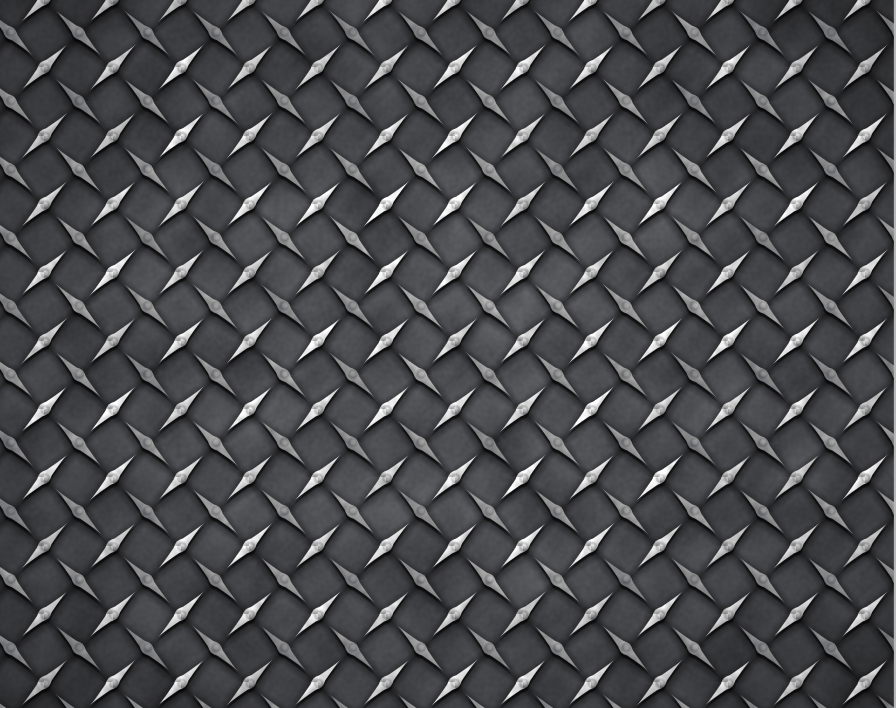
A Shadertoy shader for this texture:

```glsl
// Dark steel tread plate: bright and dull diagonal lugs on worn, mottled metal.

const float PERIOD = 0.0763;               // lug spacing, in canvas widths
const vec2 FIRST_LUG = vec2(0.0495, 0.0285);
const float HALF_LENGTH = 0.435;           // lug sizes, in cells
const float HALF_WIDTH = 0.076;
const vec3 STEEL_TINT = vec3(0.985, 0.995, 1.05);
const vec3 EDGE_GREY = vec3(0.72);

vec2 hash2(vec2 p) {
    vec3 q = fract(p.xyx * vec3(0.1031, 0.1030, 0.0973));
    q += dot(q, q.yzx + 33.33);
    return fract((q.xx + q.yz) * q.zy);
}

float gradientNoise(vec2 p) {
    vec2 i = floor(p), f = fract(p);
    vec2 s = f * f * f * (f * (f * 6.0 - 15.0) + 10.0);
    vec2 o = vec2(0.0, 1.0);
    float a = dot(hash2(i) * 2.0 - 1.0, f);
    float b = dot(hash2(i + o.yx) * 2.0 - 1.0, f - o.yx);
    float c = dot(hash2(i + o.xy) * 2.0 - 1.0, f - o.xy);
    float d = dot(hash2(i + o.yy) * 2.0 - 1.0, f - o.yy);
    return mix(mix(a, b, s.x), mix(c, d, s.x), s.y);
}

float fbm(vec2 p) {
    float sum = 0.0, gain = 1.0;
    for (int i = 0; i < 4; i++) {
        sum += gain * gradientNoise(p);
        p = mat2(1.6, 1.2, -1.2, 1.6) * p + 17.3;
        gain *= 0.5;
    }
    return sum;
}

// Coordinates along and across a lug that leans right (1) or left (-1)
vec2 lugAxes(vec2 q, float lean) {
    return vec2(lean * q.x + q.y, q.x - lean * q.y) * 0.70711;
}

// Tapered lozenge with a slight bulge at its middle
float lugDistance(vec2 axes) {
    float t = abs(axes.x) / HALF_LENGTH;
    float taper = 1.0 - t - 0.22 * t * max(1.0 - t, 0.0);
    float bulge = 0.16 * smoothstep(0.24, 0.08, t);
    return abs(axes.y) - HALF_WIDTH * (taper + bulge);
}

// Lays one grid of lugs, with their shadows, over the plate brightness
float addLugs(float base, vec2 p, float lean, float brightness, float shade, float pixel) {
    vec2 id = floor(p + 0.5);
    vec2 q = p - id;
    vec2 axes = lugAxes(q, lean);
    float d = lugDistance(axes);

    // Soft halo and tight shadow below the lug
    float halo = smoothstep(0.15, -0.03, lugDistance(lugAxes(q + vec2(0.0, 0.045), lean)));
    float contact = smoothstep(0.025, -0.025, lugDistance(lugAxes(q + vec2(0.0, 0.05), lean)));
    base *= (1.0 - 0.42 * halo) * (1.0 - 0.72 * contact);

    // Faceted top: light upper flank, dim lower flank, scuffed middle
    float facing = -lean * axes.y / HALF_WIDTH;
    float wear = 0.9 + 0.2 * hash2(id + 40.0 + 9.0 * lean).x;
    float scuff = 0.22 * gradientNoise(p * 9.0 + 5.0);
    float notch = 0.16 * smoothstep(0.035, 0.0, abs(length(axes - vec2(0.0, 0.02)) - 0.055));
    float top = brightness * wear * (1.0 + 0.14 * facing + scuff - notch);
    float cover = smoothstep(0.7 * pixel, -0.7 * pixel, d);
    return mix(base, top * mix(1.0, shade, 0.4), cover);
}

void mainImage(out vec4 fragColor, in vec2 fragCoord) {
    vec2 u = fragCoord / iResolution.x;
    vec2 centred = fragCoord / iResolution.xy - 0.5;
    vec2 p = (u - FIRST_LUG) / PERIOD;
    float pixel = 1.0 / (iResolution.x * PERIOD);

    // Worn plate: broad stains, diagonal smears and fine grain
    float stains = fbm(p * 0.95 + 60.0);
    float smears = fbm(vec2(p.x + p.y, (p.x - p.y) * 2.2) * 0.65 + 90.0);
    float grain = gradientNoise(p * 14.0 + 200.0);
    float shade = 1.09 - 0.95 * dot(centred, centred);
    float value = (0.295 + 0.085 * stains + 0.05 * smears + 0.03 * grain) * shade;

    // Two interleaved grids of opposite lean
    value = addLugs(value, p, 1.0, 0.86, shade, pixel);
    value = addLugs(value, p - 0.5, -1.0, 0.57, shade, pixel);

    // Blue cast fades out on the bright metal
    vec3 colour = value * mix(STEEL_TINT, vec3(1.0), smoothstep(0.3, 0.6, value));

    // Thin pale rim at the right
    float rim = smoothstep(-0.5, 0.5, (u.x - 0.9975) * iResolution.x);
    colour = mix(colour, EDGE_GREY, rim);
    fragColor = vec4(clamp(colour, 0.0, 1.0), 1.0);
}
```
